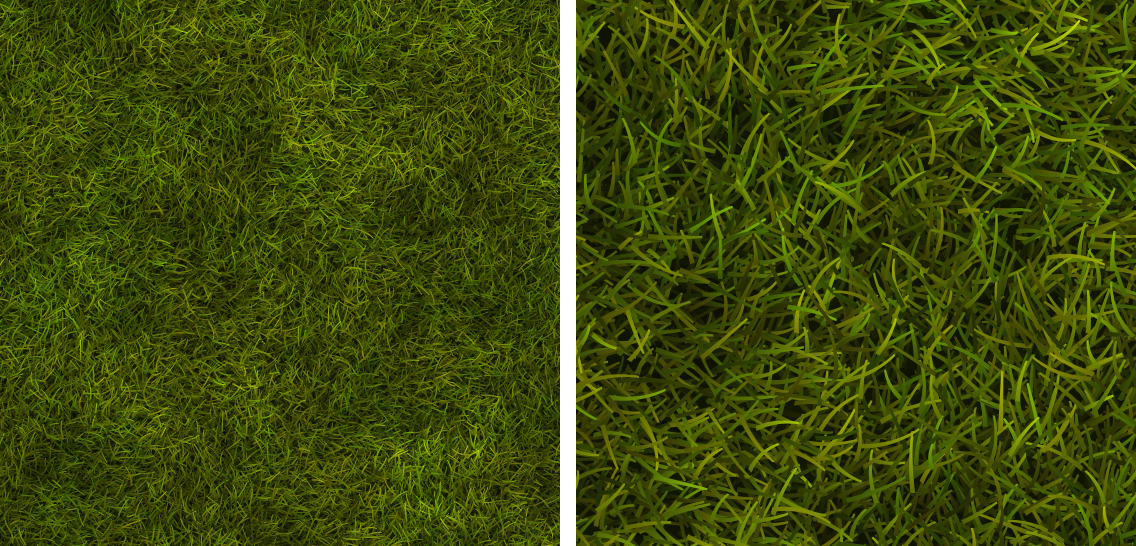
Left: the whole. Right: its middle third, enlarged.
Reproduce this texture procedurally as a Shadertoy shader.

```glsl
// Dense mossy turf: many layers of thin, tapered, slightly bent grass blades.
// Each layer scatters blades over a jittered grid, painted from the dark
// ground upward; soft noise varies brightness, hue and lean in clumps.

const int   LAYERS       = 17;
const float CELL         = 0.022;   // grid spacing, in canvas heights
const float HALF_WIDTH   = 0.00125; // blade half width, in canvas heights
const float MIN_REACH    = 0.35;    // blade half length, in cells
const float MAX_REACH    = 0.90;
const float BEND         = 0.22;
const float ANGLE_SPREAD = 2.5;     // random turn around the local lean
const float DEEP_TONE    = 0.10;    // green level of the lowest blades
const float TOP_TONE     = 0.43;    // green level of the highest blades
const float COOL_RATIO   = 0.66;    // red over green for fresh blades
const float WARM_RATIO   = 0.97;    // red over green for dry blades
const float BLUE         = 0.012;
const vec3  GROUND       = vec3(0.065, 0.082, 0.010);

vec4 hash4(vec3 p) {
    vec4 q = fract(p.xyzx * vec4(0.1031, 0.1030, 0.0973, 0.1099));
    q += dot(q, q.wzxy + 33.33);
    return fract((q.xxyz + q.yzzw) * q.zywx);
}

float valueNoise(vec2 p, float seed) {
    vec2 i = floor(p), f = fract(p);
    f = f * f * (3.0 - 2.0 * f);
    float a = hash4(vec3(i, seed)).x;
    float b = hash4(vec3(i + vec2(1, 0), seed)).x;
    float c = hash4(vec3(i + vec2(0, 1), seed)).x;
    float d = hash4(vec3(i + vec2(1, 1), seed)).x;
    return mix(mix(a, b, f.x), mix(c, d, f.x), f.y);
}

// Returns coverage in x and position from root (0) to tip (1) in y.
vec2 blade(vec2 p, float angle, float reach, float bend, float pixel) {
    vec2 axis = vec2(cos(angle), sin(angle));
    float along = dot(p, axis) / reach;
    float across = dot(p, vec2(-axis.y, axis.x)) - bend * reach * (along * along - 0.4);
    float root = 0.5 + 0.5 * along;
    float width = HALF_WIDTH * mix(1.2, 0.55, clamp(root, 0.0, 1.0));
    float side = clamp((width - abs(across)) / pixel + 0.5, 0.0, 1.0);
    float ends = clamp((1.0 - abs(along)) * reach / pixel + 0.5, 0.0, 1.0);
    return vec2(side * ends, clamp(root, 0.0, 1.0));
}

void mainImage(out vec4 fragColor, in vec2 fragCoord) {
    float pixel = 1.0 / iResolution.y;
    vec2 uv = fragCoord * pixel;

    // Clumps of light, hue and lean
    float clump = 0.40 * valueNoise(uv * 7.0, 101.0)
                + 0.35 * valueNoise(uv * 17.0, 102.0)
                + 0.25 * valueNoise(uv * 34.0, 103.0);
    float light = mix(0.55, 1.45, clump);
    float warmth = 0.35 * (valueNoise(uv * 9.0, 104.0) - 0.5);
    vec3 color = GROUND * light;

    // Blades, lowest layer first
    for (int k = 0; k < LAYERS; k++) {
        float layer = float(k);
        float height = layer / float(LAYERS - 1);
        vec2 grid = uv / CELL + fract(layer * vec2(0.618, 0.381)) + 3.0;
        vec2 base = floor(grid);
        for (int y = -1; y <= 1; y++)
        for (int x = -1; x <= 1; x++) {
            vec2 cell = base + vec2(x, y);
            vec4 place = hash4(vec3(cell, layer + 1.0));
            vec4 look = hash4(vec3(cell, layer + 51.0));
            vec2 offset = (grid - cell - place.xy) * CELL;
            float reach = CELL * mix(MIN_REACH, MAX_REACH, place.w);
            if (dot(offset, offset) > 1.3 * reach * reach) continue;

            float lean = 0.8 + 0.9 * sin(cell.x * 0.31 + 2.0 * sin(cell.y * 0.23));
            float angle = lean + (place.z - 0.5) * ANGLE_SPREAD;
            vec2 shape = blade(offset, angle, reach, BEND * (2.0 * look.z - 1.0), pixel);

            float tone = mix(DEEP_TONE, TOP_TONE, height) * mix(0.55, 1.45, look.x);
            tone *= light * mix(0.8, 1.2, shape.y);
            float ratio = mix(COOL_RATIO, WARM_RATIO, clamp(look.y + warmth, 0.0, 1.0));
            color = mix(color, vec3(tone * ratio, tone, BLUE), shape.x);
        }
    }
    fragColor = vec4(color, 1.0);
}
```
